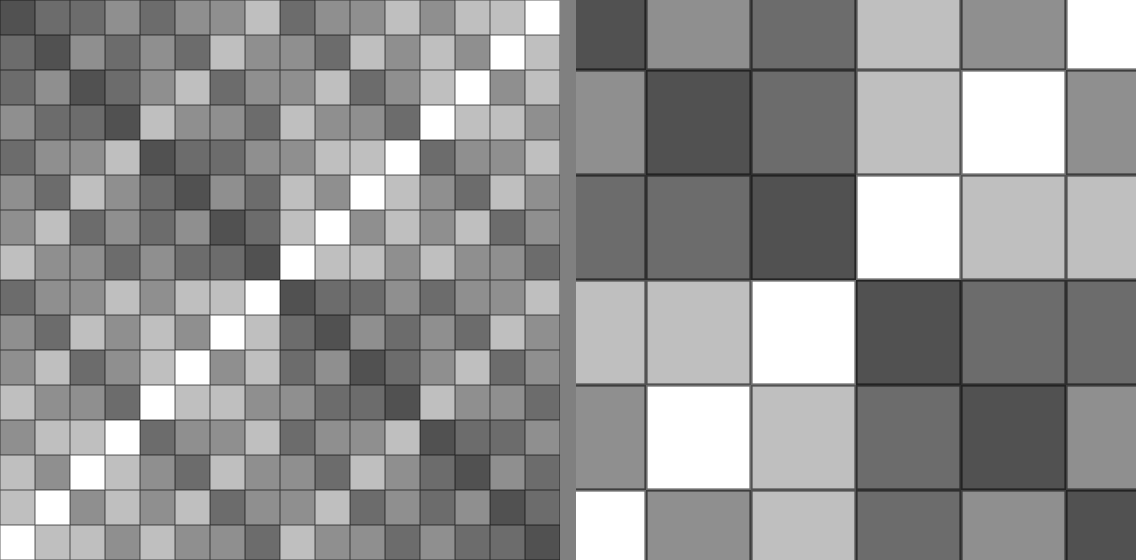
Left: the whole. Right: its middle third, enlarged.
A WebGL 2 fragment shader for this pattern:

```glsl
#version 300 es
precision highp float;
// Draws a 16 by 16 grid of grey squares, each shaded by how many bits its column and row differ in.

uniform vec2 u_resolution;
out vec4 fragColor;

const int BITS = 4;
const float CELLS = 16.0;
const float FADE_PER_BIT = 0.75;    // brightness kept for each differing bit
const float LINE_WIDTH = 0.031;     // in cells
const float LINE_OPACITY = 0.57;
const vec3 LINE_COLOR = vec3(0.0);

// Number of bits in which two cell indices differ
int bitDistance(ivec2 cell, int bits) {
    int diff = cell.x ^ cell.y;
    int count = 0;
    for (int i = 0; i < bits; i++) {
        count += (diff >> i) & 1;
    }
    return count;
}

// Grey level of the cell holding point p
float cellShade(vec2 p, float cells, int bits, float fade) {
    ivec2 cell = ivec2(clamp(floor(p), 0.0, cells - 1.0));
    return pow(fade, float(bitDistance(cell, bits)));
}

// Mean of four samples, to soften the steps between cells
float smoothShade(vec2 p, vec2 pixel, float cells, int bits, float fade) {
    float sum = 0.0;
    for (int i = 0; i < 4; i++) {
        vec2 offset = (vec2(i & 1, i >> 1) - 0.5) * 0.5 * pixel;
        sum += cellShade(p + offset, cells, bits, fade);
    }
    return sum / 4.0;
}

// Share of the pixel covered by lines along the cell borders
float gridCoverage(vec2 p, vec2 pixel, float width) {
    vec2 toLine = abs(p - round(p));
    vec2 lower = max(toLine - 0.5 * pixel, vec2(-0.5 * width));
    vec2 upper = min(toLine + 0.5 * pixel, vec2(0.5 * width));
    vec2 cover = clamp((upper - lower) / pixel, 0.0, 1.0);
    return 1.0 - (1.0 - cover.x) * (1.0 - cover.y);
}

void main() {
    vec2 p = gl_FragCoord.xy / u_resolution * CELLS;
    vec2 pixel = CELLS / u_resolution;

    // Cells
    vec3 color = vec3(smoothShade(p, pixel, CELLS, BITS, FADE_PER_BIT));

    // Translucent grid lines
    float line = gridCoverage(p, pixel, LINE_WIDTH);
    color = mix(color, LINE_COLOR, line * LINE_OPACITY);

    fragColor = vec4(color, 1.0);
}
```
